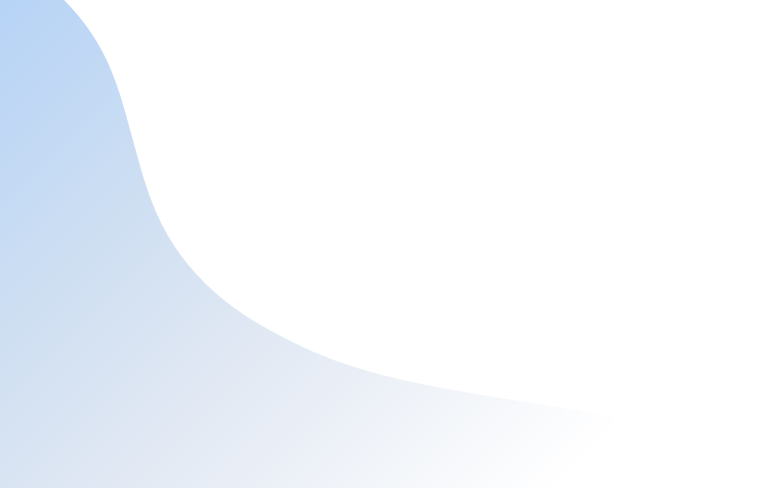
Give the GLSL for this background, as a WebGL 1 fragment shader.

```glsl
precision highp float;
uniform vec2 u_resolution;

// Edge knots: depth below the top, distance from the left, slope dx/dy
#define KNOT_TOP    vec3(0.000, 0.131, 1.00)
#define KNOT_NECK   vec3(0.286, 0.272, 0.28)
#define KNOT_BEND   vec3(0.593, 0.4335, 1.08)
#define KNOT_FLARE  vec3(0.685, 0.5685, 1.90)
#define KNOT_SLOPE  vec3(0.777, 0.818, 4.20)
#define KNOT_TAIL   vec3(0.859, 1.278, 4.80)
// Gradient colours from the upper left corner to the tail
#define SKY_BLUE    vec3(0.715, 0.828, 0.965)
#define PALE_BLUE   vec3(0.825, 0.882, 0.948)
#define LILAC       vec3(0.887, 0.914, 0.957)
#define MIST        vec3(0.935, 0.950, 0.973)
#define PAPER       vec3(1.0)

// Cubic Hermite curve between two knots
float hermite(vec3 a, vec3 b, float y) {
  float span = b.x - a.x;
  float t = (y - a.x) / span;
  float u = 1.0 - t;
  float ends = a.y * u * u * (1.0 + 2.0 * t) + b.y * t * t * (3.0 - 2.0 * t);
  return ends + span * t * u * (a.z * u - b.z * t);
}

// Horizontal position of the wave edge at a given depth
float waveEdge(float y) {
  if (y < KNOT_NECK.x) return hermite(KNOT_TOP, KNOT_NECK, y);
  if (y < KNOT_BEND.x) return hermite(KNOT_NECK, KNOT_BEND, y);
  if (y < KNOT_FLARE.x) return hermite(KNOT_BEND, KNOT_FLARE, y);
  if (y < KNOT_SLOPE.x) return hermite(KNOT_FLARE, KNOT_SLOPE, y);
  if (y < KNOT_TAIL.x) return hermite(KNOT_SLOPE, KNOT_TAIL, y);
  return KNOT_TAIL.y + KNOT_TAIL.z * (y - KNOT_TAIL.x);
}

// Diagonal fade, measured along x + y
vec3 waveColor(float s) {
  vec3 color = mix(SKY_BLUE, PALE_BLUE, clamp(s / 0.818, 0.0, 1.0));
  color = mix(color, LILAC, clamp((s - 0.818) / 0.429, 0.0, 1.0));
  color = mix(color, MIST, clamp((s - 1.247) / 0.389, 0.0, 1.0));
  return mix(color, PAPER, clamp((s - 1.636) / 0.501, 0.0, 1.0));
}

void main() {
  // Units of canvas height, measured down from the upper left corner
  float pixel = 1.0 / u_resolution.y;
  vec2 p = vec2(gl_FragCoord.x, u_resolution.y - gl_FragCoord.y) * pixel;

  // Approximate distance to the edge, positive inside the wave
  float edge = waveEdge(p.y);
  float slope = (waveEdge(p.y + 0.001) - edge) / 0.001;
  float inside = (edge - p.x) / sqrt(1.0 + slope * slope);
  float coverage = smoothstep(-0.75 * pixel, 0.75 * pixel, inside);

  gl_FragColor = vec4(mix(PAPER, waveColor(p.x + p.y), coverage), 1.0);
}
```
